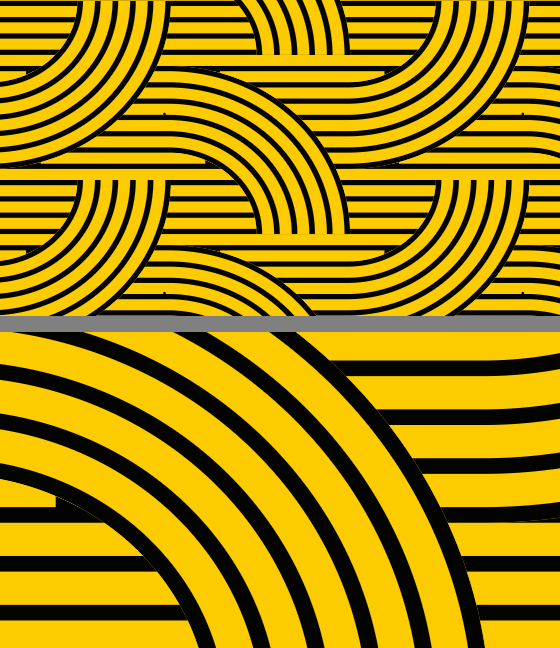
Top: the whole. Bottom: its middle third, enlarged.
Give the GLSL for this pattern, as a WebGL 1 fragment shader.

```glsl
precision highp float;
// Interlocking striped arches and bowls over horizontal stripes, in two colours.

uniform vec2 u_resolution;

// Lengths are in stripe pitches.
const float PITCHES_DOWN = 19.4;
const vec2 TILE = vec2(22.0, 11.0);
const vec2 ARCH_CENTRE = vec2(10.35, 5.03);
const vec2 BOWL_OFFSET = vec2(11.0, 3.32);
const float HALF_LINE = 0.16;
const float STRETCH = 1.08;
const float INNER = 5.0;
const float OUTER = 10.32;
const vec3 YELLOW = vec3(0.99, 0.80, 0.0);
const vec3 BLACK = vec3(0.01, 0.01, 0.0);

// Soft step across one pixel.
float edge(float d, float px) {
  return clamp(d / px + 0.5, 0.0, 1.0);
}

// Coverage of unit-spaced lines whose lower edges lie on whole numbers.
float lines(float v, float px) {
  float d = abs(fract(v - HALF_LINE + 0.5) - 0.5);
  return edge(HALF_LINE - d, px);
}

// Coverage of an axis-aligned box.
float box(vec2 p, vec2 low, vec2 high, float px) {
  vec2 d = min(p - low, high - p);
  return edge(min(d.x, d.y), px);
}

// Lays one quarter ring of stripes over the ink; p is inside one tile.
float quarterRing(float ink, vec2 p, float px) {
  float r = length(vec2(p.x / STRETCH, p.y));
  float outside = edge(r - OUTER, px);
  float within = edge(INNER - r, px);

  // Blunt the thin slivers where a stripe meets the ring.
  float outerCap = box(p, vec2(0.0, 9.16), vec2(3.15, 10.16), px) * outside;
  float innerCap = box(p, vec2(2.25, 4.16), vec2(6.0, 5.16), px) * within;
  ink = max(ink, max(outerCap, innerCap));

  float ring = (1.0 - outside) * (1.0 - within) * edge(p.y, px);
  return mix(ink, lines(r, px), ring);
}

void main() {
  float px = PITCHES_DOWN / u_resolution.y;
  vec2 p = gl_FragCoord.xy * px - ARCH_CENTRE;

  // Arch bends down to the right; the bowl is its mirrored, shifted copy.
  vec2 arch = mod(p, TILE);
  vec2 bowl = mod(vec2(p.x - BOWL_OFFSET.x, BOWL_OFFSET.y - p.y), TILE);

  float ink = lines(p.y, px);
  ink = quarterRing(ink, arch, px);
  ink = quarterRing(ink, bowl, px);

  // Tiny nick on one line of every arch.
  float nick = edge(0.08 - length(arch - vec2(21.75, 7.37)), px);
  ink = max(ink, nick);

  gl_FragColor = vec4(mix(YELLOW, BLACK, ink), 1.0);
}
```
